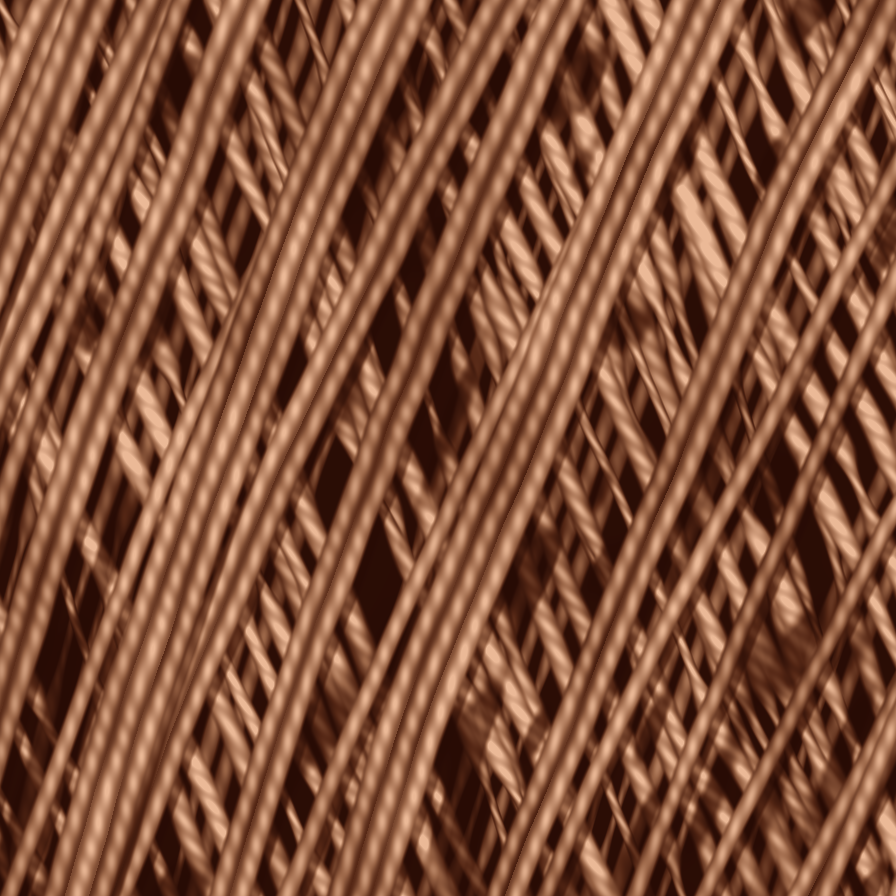
This texture is drawn by a WebGL 1 fragment shader. Its source:

```glsl
precision highp float;
uniform vec2 u_resolution;

#define STRAND_WIDTH 0.026
#define CROSS_WIDTH 0.044
#define PLY_LENGTH 0.030
#define PLY_SLANT 0.55
#define BAND_PERIOD 6.0
#define MAIN_LEAN 0.30
#define FAN 0.12
#define SHADOW 0.55
#define UNEVENNESS 0.34

const float PI = 3.14159265;
const vec3 GAP_BROWN = vec3(0.15, 0.04, 0.015);
const vec3 SHADE_BROWN = vec3(0.33, 0.15, 0.08);
const vec3 YARN_BROWN = vec3(0.61, 0.40, 0.28);
const vec3 YARN_LIGHT = vec3(0.84, 0.64, 0.51);

float hash(vec2 p) {
  return fract(sin(dot(p, vec2(127.1, 311.7))) * 43758.5453);
}

float noise(vec2 p) {
  vec2 cell = floor(p);
  vec2 f = fract(p);
  f = f * f * (3.0 - 2.0 * f);
  return mix(mix(hash(cell), hash(cell + vec2(1.0, 0.0)), f.x),
             mix(hash(cell + vec2(0.0, 1.0)), hash(cell + 1.0), f.x), f.y);
}

// 1 where a strand is wound; neighbours gather into bands
float isWound(float id, float share, float seed) {
  float place = fract(id / BAND_PERIOD + 0.45 * hash(vec2(id, seed)) + 0.37 * seed);
  return step(place, share);
}

// One layer of plied strands: x = tone, y = coverage
vec2 strands(vec2 p, float lean, float width, float fill, float share, float seed) {
  float wander = 0.45 * noise(vec2(p.x * 5.0 + seed, p.y * 4.0));
  wander += 0.12 * noise(p * 17.0 + seed);
  float across = (p.x - lean * p.y) / width + wander;
  float id = floor(across);
  float rnd = hash(vec2(id, seed + 9.0));
  float along = noise(vec2(id * 5.3 + seed, p.y * 11.0));
  float x = (fract(across) - 0.5 - (rnd - 0.5) * (1.0 - fill)) / (0.5 * fill);

  // Full strands touch their neighbours; thin ones taper to leave slots
  float isFull = step(0.99, fill);
  float touching = isFull * isWound(id + sign(x), share, seed);
  x /= mix(mix(0.45, 1.0, smoothstep(0.15, 0.6, along)), 1.0, isFull);
  float edge = 1.0 - smoothstep(0.6, 1.0, abs(x));
  float cover = isWound(id, share, seed) * mix(edge, 1.0, touching);

  // Rounded body with slanting plies
  float body = 0.5 + 0.5 * cos(PI * min(abs(x), 1.0));
  float twist = p.y / PLY_LENGTH + PLY_SLANT * x + rnd;
  twist += 0.8 * noise(vec2(id * 3.7, p.y * 14.0));
  float ply = 0.5 + 0.5 * sin(2.0 * PI * twist);
  float tone = 0.31 + 0.44 * body + 0.28 * body * ply;
  return vec2(tone + 0.14 * (rnd - 0.5) + 0.24 * (along - 0.5), cover);
}

vec3 yarnColor(float tone) {
  vec3 color = mix(GAP_BROWN, SHADE_BROWN, clamp(tone / 0.22, 0.0, 1.0));
  color = mix(color, YARN_BROWN, clamp((tone - 0.22) / 0.38, 0.0, 1.0));
  return color + (YARN_LIGHT - YARN_BROWN) * clamp((tone - 0.6) / 0.4, 0.0, 1.35);
}

void main() {
  vec2 p = gl_FragCoord.xy / u_resolution;
  vec2 fanned = vec2(p.x - FAN * p.x * p.y, p.y);
  vec2 lit = fanned + vec2(-0.009, 0.006);

  // Hollows stretched along the winding
  vec2 run = vec2(fanned.x - MAIN_LEAN * p.y, p.y);
  float raised = smoothstep(0.2, 0.45, noise(run * vec2(32.0, 11.0) + 4.0));

  // Sunken strands: one layer along the winding, two across it
  vec2 under = strands(fanned, MAIN_LEAN - 0.05, STRAND_WIDTH, 0.9, 0.7, 5.0);
  vec2 deep = strands(p, -0.34, CROSS_WIDTH, 0.72, 0.7, 1.0);
  vec2 crossing = strands(p, -0.44, CROSS_WIDTH, 0.8, 0.75, 2.0);
  float tone = mix(0.02, under.x * 0.55, under.y);
  tone = mix(tone, deep.x * 1.2 - 0.25, deep.y);
  tone *= mix(0.3, 1.0, raised);
  tone = mix(tone, crossing.x * 1.4 - 0.2, crossing.y * mix(0.3, 1.0, raised));

  // Two windings at slightly different leans, each over its own shadow
  float upperLean = MAIN_LEAN + 0.07;
  vec2 lower = strands(fanned, upperLean, STRAND_WIDTH, 1.0, 0.23, 3.0);
  float lowerShade = strands(lit, upperLean, STRAND_WIDTH, 1.0, 0.23, 3.0).y;
  tone = mix(tone * (1.0 - SHADOW * lowerShade), lower.x, lower.y);

  vec2 band = strands(fanned, MAIN_LEAN, STRAND_WIDTH, 1.0, 0.34, 4.0);
  float bandShade = strands(lit, MAIN_LEAN, STRAND_WIDTH, 1.0, 0.34, 4.0).y;
  tone = mix(tone * (1.0 - SHADOW * bandShade), band.x, band.y);

  // Uneven light over the winding
  tone *= 1.0 + UNEVENNESS * (noise(p * 8.0) - 0.45);
  gl_FragColor = vec4(yarnColor(tone), 1.0);
}
```
